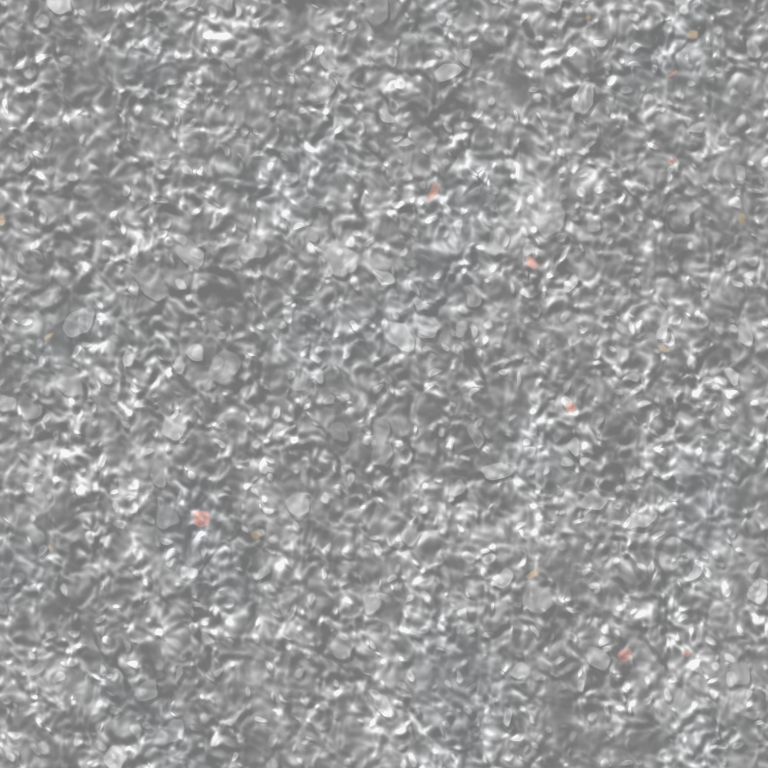
Write a WebGL 2 fragment shader that draws this texture.

```glsl
#version 300 es
precision highp float;

// Rough grey asphalt: fine glossy grit lit from above, pale stones, dark hollows.
// Warped gradient noise forms a relief whose height and slope set the light level;
// grains, stones and tinted chips are ellipses scattered over jittered cells.

uniform vec2 u_resolution;
out vec4 outColor;

// Relief: cells per canvas height, and weights of the three grit sizes
const vec3 GRIT_FREQ = vec3(48.0, 84.0, 140.0);
const vec3 GRIT_WEIGHT = vec3(1.0, 0.85, 0.3);
const float WARP_FREQ = 30.0;
const float WARP_AMOUNT = 0.010;

// Lighting
const vec2 LIGHT_DIR = vec2(-0.32, 0.947);
const float SLOPE_STEP = 0.0035;
const float SLOPE_GAIN = 1.5;
const float HEIGHT_GAIN = 1.7;

// Broad variation: cells per canvas height, and strengths
const vec3 PATCH_FREQ = vec3(25.0, 12.0, 5.0);
const vec3 PATCH_GAIN = vec3(1.1, 0.9, 0.7);

// Tone curve: constant, linear and square terms of the light level
const vec3 TONE_CURVE = vec3(0.59, 0.118, 0.026);
const vec2 LEVEL_RANGE = vec2(-2.2, 2.15);

// Scattered parts: cells per canvas height, chance per cell, radius range
const float GRAIN_CELLS = 58.0;
const float GRAIN_CHANCE = 0.45;
const vec2 GRAIN_RADIUS = vec2(0.004, 0.009);
const float STONE_CELLS = 17.0;
const float STONE_CHANCE = 0.27;
const vec2 STONE_RADIUS = vec2(0.010, 0.024);
const float CHIP_CELLS = 13.0;
const float CHIP_CHANCE = 0.09;
const vec2 CHIP_RADIUS = vec2(0.006, 0.012);
const vec2 SHADOW_OFFSET = vec2(0.003, -0.006);

const vec3 ROCK_TINT = vec3(0.998, 1.002, 0.998);
const vec3 COOL_TINT = vec3(0.990, 0.998, 1.012);
const vec3 TAN_TINT = vec3(1.08, 1.0, 0.89);
const vec3 PINK_TINT = vec3(1.15, 0.94, 0.90);

// Integer hash of a cell, two values in 0..1
vec2 hash2(vec2 cell) {
    uvec2 v = uvec2(ivec2(cell)) * 1664525u + 1013904223u;
    v.x += v.y * 1664525u;
    v.y += v.x * 1664525u;
    v ^= v >> 16u;
    v.x += v.y * 1664525u;
    v.y += v.x * 1664525u;
    v ^= v >> 16u;
    return vec2(v >> 8u) / 16777216.0;
}

vec2 randomDir(vec2 cell) { return normalize(hash2(cell) - 0.50001); }

// Gradient noise, about -0.7..0.7
float noise(vec2 p) {
    vec2 i = floor(p), f = p - i;
    vec2 u = f * f * f * (f * (f * 6.0 - 15.0) + 10.0);
    vec2 x = vec2(1.0, 0.0);
    float a = dot(randomDir(i), f);
    float b = dot(randomDir(i + x.xy), f - x.xy);
    float c = dot(randomDir(i + x.yx), f - x.yx);
    float d = dot(randomDir(i + x.xx), f - x.xx);
    return mix(mix(a, b, u.x), mix(c, d, u.x), u.y);
}

vec3 noise3(vec2 p, vec3 freq) {
    return vec3(noise(p * freq.x), noise(p * freq.y + 19.7), noise(p * freq.z + 43.1));
}

float relief(vec2 p) {
    vec2 q = p * WARP_FREQ;
    p += WARP_AMOUNT * vec2(noise(q), noise(q + 71.3));
    return dot(noise3(p, GRIT_FREQ), GRIT_WEIGHT);
}

// Scattered ellipses: x = coverage, y = random value of the covering one
vec2 scatter(vec2 p, float cells, float chance, vec2 radii, float seed) {
    vec2 home = floor(p * cells);
    vec2 found = vec2(0.0);
    for (int k = 0; k < 9; k++) {
        vec2 cell = home + vec2(k % 3 - 1, k / 3 - 1);
        vec2 pick = hash2(cell + seed);
        if (pick.x > chance) continue;
        vec2 offset = p - (cell + hash2(cell + seed + 131.0)) / cells;
        vec2 axis = randomDir(cell + seed + 277.0);
        vec2 shape = hash2(cell + seed + 389.0);
        vec2 local = vec2(dot(offset, axis), dot(offset, vec2(-axis.y, axis.x)));
        float radius = mix(radii.x, radii.y, shape.x * shape.x);
        local.y /= mix(0.5, 0.9, shape.y);
        float cover = 1.0 - smoothstep(-0.003, 0.002, length(local) - radius);
        if (cover > found.x) found = vec2(cover, pick.y);
    }
    return found;
}

void main() {
    vec2 p = gl_FragCoord.xy / u_resolution.y;
    vec2 bent = p + 0.008 * vec2(noise(p * 48.0), noise(p * 48.0 + 33.7));

    // Grit lit by slope and height, with patches of stronger and weaker gloss
    vec2 toLight = LIGHT_DIR * SLOPE_STEP;
    float slope = relief(p - toLight) - relief(p + toLight);
    float level = slope * SLOPE_GAIN + relief(p) * HEIGHT_GAIN;
    level *= 1.0 + 0.7 * noise(p * 13.0 + 3.0);
    level += dot(noise3(bent + 0.37, PATCH_FREQ), PATCH_GAIN);

    // Small bright grains, each with a dark side
    float grain = scatter(bent, GRAIN_CELLS, GRAIN_CHANCE, GRAIN_RADIUS, 61.0).x;
    float grainShade = scatter(bent - SHADOW_OFFSET, GRAIN_CELLS, GRAIN_CHANCE, GRAIN_RADIUS, 61.0).x;
    level += 1.1 * grain - 0.7 * grainShade * (1.0 - grain);

    // Smooth dark hollows and short crevices
    float hollow = smoothstep(0.25, 0.42, noise(bent * 17.0 + 9.0));
    level = mix(level, 0.4 * level - 0.9, 0.8 * hollow);
    float crevice = 1.0 - smoothstep(0.02, 0.14, abs(noise(bent * 21.0 + 57.0)));
    level -= 1.1 * crevice * smoothstep(0.1, 0.3, noise(p * 9.0 + 83.0));

    // Pale stones with a shadow on the side away from the light
    vec2 stone = scatter(bent, STONE_CELLS, STONE_CHANCE, STONE_RADIUS, 11.0);
    float shade = scatter(bent - SHADOW_OFFSET, STONE_CELLS, STONE_CHANCE, STONE_RADIUS, 11.0).x;
    level -= shade * (1.0 - stone.x);
    level = mix(level, 0.4 * level + mix(0.4, 1.4, stone.y), 0.85 * stone.x);

    // Rare tan and pink chips
    vec2 chip = scatter(bent, CHIP_CELLS, CHIP_CHANCE, CHIP_RADIUS, 503.0);
    level = mix(level, 0.5 * level + 0.6, chip.x);

    level = clamp(level, LEVEL_RANGE.x, LEVEL_RANGE.y);
    float tone = dot(TONE_CURVE, vec3(1.0, level, level * level));
    vec3 tint = mix(ROCK_TINT, COOL_TINT, smoothstep(0.1, 0.5, noise(p * 6.0 + 29.0)));
    tint = mix(tint, mix(TAN_TINT, PINK_TINT, step(0.6, chip.y)), chip.x);
    outColor = vec4(clamp(tone * tint, 0.0, 1.0), 1.0);
}
```
